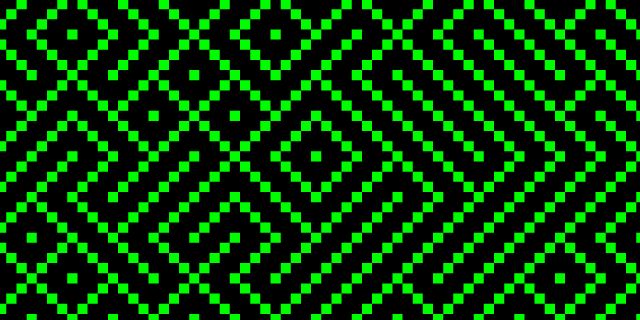
A WebGL 1 fragment shader for this pattern:

```glsl
precision highp float;
// Maze of stepped green diagonals on black, one random slash per square tile.

uniform vec2 u_resolution;

float hash(vec2 p) {
  p = fract(p * vec2(0.1031, 0.1137) + 0.37);
  p += dot(p, p.yx + 19.19);
  return fract((p.x + p.y) * p.x * 43.7);
}

// True where a tile rises to the right; tiles count from the central node.
bool isRising(vec2 tile) {
  vec2 middle = tile + 0.5;
  // Nested diamonds around the central node
  if (abs(middle.x) + abs(middle.y) < 2.5) return middle.x * middle.y < 0.0;
  // Upper tiles lean to falling, lower right ones to rising
  float chance = middle.y > 0.0 ? 0.33 : (middle.x > 0.0 ? 0.72 : 0.5);
  return hash(tile + 40.0) < chance;
}

// 1 in a lit block, 0 elsewhere; each tile is 4 by 4 blocks.
float litBlock(vec2 position) {
  vec2 block = floor(position + 0.5);
  vec2 tile = floor(block / 4.0);
  vec2 local = block - 4.0 * tile;

  // Tile corners stay lit whichever way the slash runs
  if (local.x + local.y < 0.5) return 1.0;
  float offset = isRising(tile) ? local.x - local.y : local.x + local.y - 4.0;
  return 1.0 - step(0.5, abs(offset));
}

void main() {
  float blocksPerPixel = 63.0 / u_resolution.x;

  // Average a 4 by 4 grid of samples to smooth the block edges
  float coverage = 0.0;
  for (int row = 0; row < 4; row++) {
    for (int column = 0; column < 4; column++) {
      vec2 jitter = (vec2(float(column), float(row)) - 1.5) / 4.0;
      vec2 position = (gl_FragCoord.xy + jitter) * blocksPerPixel;
      coverage += litBlock(position - vec2(31.125, 16.1)) / 16.0;
    }
  }

  gl_FragColor = vec4(0.0, 0.995 * coverage, 0.0, 1.0);
}
```
